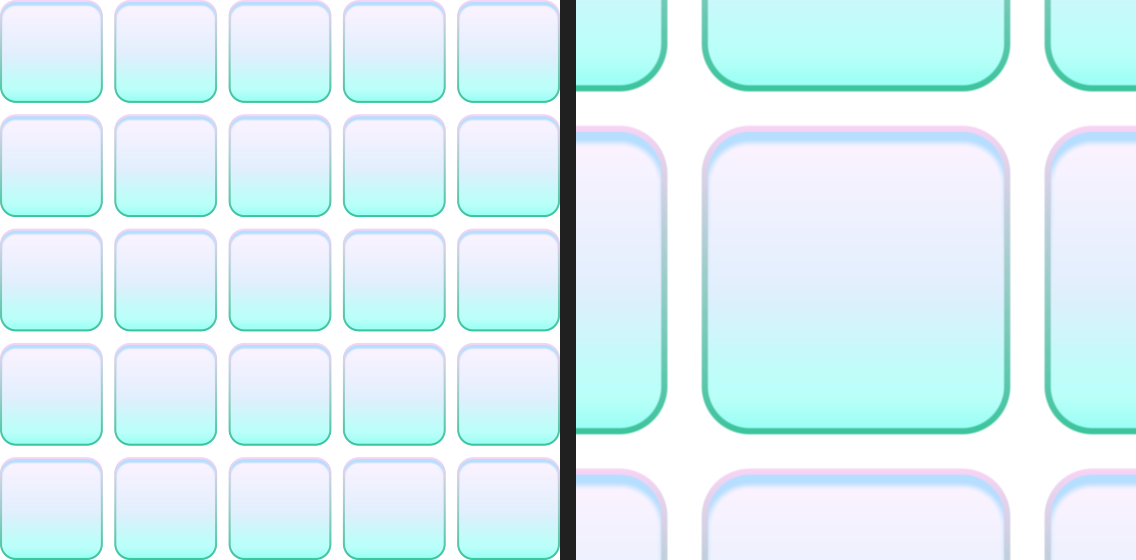
Left: the whole. Right: its middle third, enlarged.
A WebGL 2 fragment shader for this pattern:

```glsl
#version 300 es
precision highp float;
// Five by five glossy rounded tiles on white, flush with the canvas edges.
// Each is a rounded-box distance with a vertical fill gradient, a
// green-to-pink rim and a blue inset shadow below the top edge.
uniform vec2 u_resolution;
out vec4 fragColor;

float roundedBox(vec2 p, float halfSize, float radius) {
    vec2 q = abs(p) - halfSize + radius;
    return length(max(q, 0.0)) + min(max(q.x, q.y), 0.0) - radius;
}

void main() {
    // Pitch is 1 unit: five tiles of 0.9 with four gaps of 0.1 span 4.9.
    vec2 grid = gl_FragCoord.xy / u_resolution * 4.9 + 0.05;
    vec2 p = fract(grid) - 0.5;
    float soft = 0.6 * max(4.9 / min(u_resolution.x, u_resolution.y), 0.007);
    float height = clamp(p.y / 0.9 + 0.5, 0.0, 1.0);

    // Fill: lilac white through pale blue to mint, deeper at the foot
    vec3 fill = mix(vec3(0.61, 1.0, 0.96), vec3(0.73, 1.0, 0.975), smoothstep(0.01, 0.14, height));
    fill = mix(fill, vec3(0.875, 0.935, 0.99), smoothstep(0.10, 0.52, height));
    fill = mix(fill, vec3(0.98, 0.95, 1.0), clamp((height - 0.42) / 0.5, 0.0, 1.0));

    // Inset shadow: outside of the inner box shifted down
    float shadow = smoothstep(-0.014, 0.014, roundedBox(p + vec2(0.0, 0.032), 0.432, 0.122));
    fill = mix(fill, vec3(0.71, 0.87, 1.0), shadow * smoothstep(0.4, 0.85, height));

    // Rim and outer edge
    float edge = roundedBox(p, 0.45, 0.14);
    vec3 rim = mix(vec3(0.23, 0.77, 0.61), vec3(0.97, 0.83, 0.96), height);
    vec3 tile = mix(fill, rim, smoothstep(-soft, soft, edge + 0.018));
    vec3 color = mix(tile, vec3(1.0), smoothstep(-soft, soft, edge));

    fragColor = vec4(color, 1.0);
}
```
